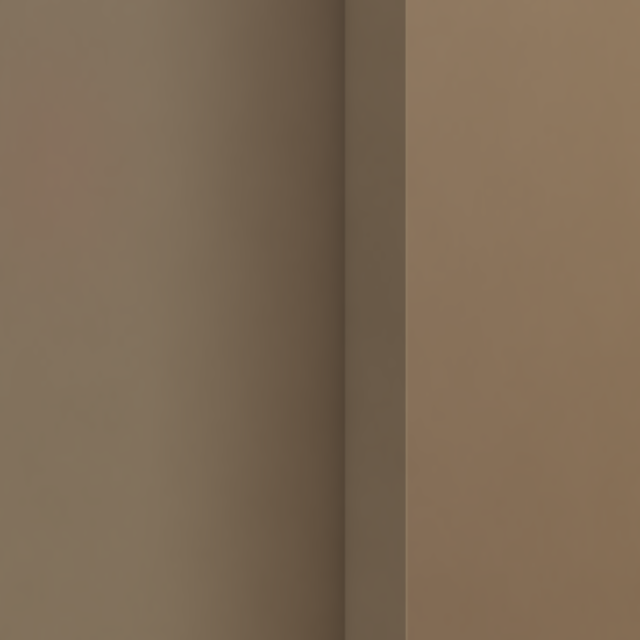
This background is drawn by a Shadertoy shader. Its source:

```glsl
// Draws a softly lit wall corner: a shaded recess, a narrow side face and a warm front panel.

#define CORNER_X 0.539
#define EDGE_X 0.634
#define WALL_LIT vec3(0.510, 0.445, 0.363)
#define WALL_DIM vec3(0.398, 0.329, 0.259)
#define SIDE_FACE vec3(0.418, 0.355, 0.284)
#define PANEL_TOP vec3(0.565, 0.475, 0.377)
#define PANEL_LOW vec3(0.512, 0.420, 0.327)
#define EDGE_LIGHT vec3(0.560, 0.490, 0.390)
#define BLUSH vec3(0.016, -0.007, -0.003)
#define MOTTLE 0.010

float hash(vec2 p) {
    vec3 q = fract(vec3(p.xyx) * 0.1031);
    q += dot(q, q.yzx + 33.33);
    return fract((q.x + q.y) * q.z);
}

float valueNoise(vec2 p) {
    vec2 cell = floor(p);
    vec2 f = fract(p);
    f = f * f * (3.0 - 2.0 * f);
    float low = mix(hash(cell), hash(cell + vec2(1.0, 0.0)), f.x);
    float high = mix(hash(cell + vec2(0.0, 1.0)), hash(cell + vec2(1.0, 1.0)), f.x);
    return mix(low, high, f.y);
}

// Left wall: darkens towards the corner, with a tight contact shadow
vec3 leftWall(vec2 uv) {
    vec3 color = mix(WALL_LIT, WALL_DIM, smoothstep(0.20, 0.54, uv.x));
    float gap = max(CORNER_X - uv.x, 0.0);
    color *= 1.0 - 0.18 * exp(-gap / 0.028);
    color += vec3(0.004, 0.006, 0.012) * (uv.y - 0.5);
    vec2 offset = (uv - vec2(0.08, 0.74)) / vec2(0.12, 0.18);
    return color + BLUSH * exp(-dot(offset, offset));
}

// Side face: nearly flat, a little darker by the corner and at mid height
vec3 sideFace(vec2 uv) {
    float gap = max(uv.x - CORNER_X, 0.0);
    float midHeight = 1.0 - abs(2.0 * uv.y - 1.0);
    vec3 color = SIDE_FACE * (1.0 - 0.07 * exp(-gap / 0.012));
    return color * (1.025 - 0.035 * midHeight);
}

// Front panel: warm vertical falloff, slightly brighter towards the right
vec3 frontPanel(vec2 uv) {
    float across = (uv.x - EDGE_X) / (1.0 - EDGE_X);
    float light = clamp(uv.y + 0.12 * (across - 0.5), 0.0, 1.0);
    vec3 color = mix(PANEL_LOW, PANEL_TOP, light);
    color += vec3(0.004, 0.001, -0.008) * (across - 0.5);
    return color;
}

void mainImage(out vec4 fragColor, in vec2 fragCoord) {
    vec2 uv = fragCoord / iResolution.xy;
    float pixel = 1.0 / iResolution.x;

    // Join the three surfaces
    float soft = max(pixel, 0.0022);
    vec3 color = mix(leftWall(uv), sideFace(uv),
                     smoothstep(CORNER_X - soft, CORNER_X + soft, uv.x));
    color = mix(color, frontPanel(uv),
                smoothstep(EDGE_X - pixel, EDGE_X + pixel, uv.x));

    // Thin light catching the panel edge
    float rim = (uv.x - EDGE_X - 0.0015) / max(pixel, 0.0018);
    color = mix(color, EDGE_LIGHT, 0.65 * exp(-rim * rim));

    // Faint plaster mottling
    float grain = 0.6 * valueNoise(uv * vec2(22.0, 14.0))
                + 0.4 * valueNoise(uv * vec2(90.0, 60.0));
    color += MOTTLE * (grain - 0.5);

    fragColor = vec4(color, 1.0);
}
```
